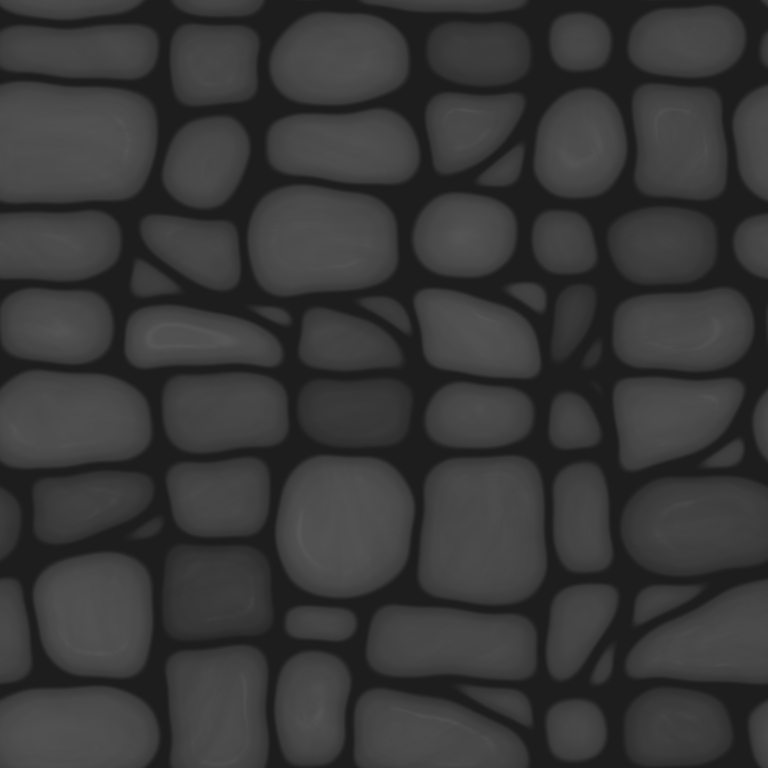
Give the GLSL for this texture, as a WebGL 1 fragment shader.

```glsl
precision highp float;
// Tileable dry-stone wall: dark grey painted stones with soft rims and black joints.
uniform vec2 u_resolution;

#define GRID vec2(6.0, 8.0)   // stones across and up, both even so the wall wraps
#define SHIFT 0.66            // how far joints wander from the grid
#define TILT 0.26             // slant of the joints
#define JOINT 0.0055          // half width of a joint
#define ROUNDING 0.06         // corner softness
#define WEDGE_CHANCE 0.30     // share of stones with a split-off corner
#define RIM_DEPTH 0.013       // falloff of the dark rim
#define GRAIN 0.013           // strength of the brush marks
#define JOINT_COLOR vec3(0.115)
#define RIM_COLOR vec3(0.198)
#define FACE_COLOR vec3(0.306)

const float TAU = 6.28318;

struct Stone {
  float dist;
  vec2 centre;
  vec2 halfSize;
  vec2 seed;
};

vec2 hash2(vec2 v) {
  v = floor(mod(v + 0.5, GRID));
  vec2 s = vec2(dot(v, vec2(127.1, 311.7)), dot(v, vec2(269.5, 183.3)));
  return fract(sin(s + 4.7) * 43758.5);
}

float smoothMax(float a, float b, float k) {
  float h = max(k - abs(a - b), 0.0) / k;
  return max(a, b) + h * h * k * 0.25;
}

// Joint through a lattice vertex: x is its offset, y its slope.
vec2 joint(vec2 vertex) {
  return (hash2(vertex) - 0.5) * vec2(SHIFT, TILT);
}

// Layered, self-warped sines, about -1 to 1.
float brush(vec2 q) {
  float sum = 0.0, amp = 0.5;
  for (int i = 0; i < 5; i++) {
    q = mat2(0.8, 0.6, -0.6, 0.8) * q * 1.75 + 0.9 * sin(q.yx * 1.3);
    sum += amp * sin(q.x) * sin(q.y + 1.0);
    amp *= 0.68;
  }
  return sum;
}

// Vertical and horizontal joints alternate over the lattice, so each cell is one block.
Stone stoneAt(vec2 p, vec2 cell) {
  float odd = mod(cell.x + cell.y, 2.0);
  vec2 lv = cell + vec2(0.0, odd), rv = cell + vec2(1.0, 1.0 - odd);
  vec2 bv = cell + vec2(1.0 - odd, 0.0), tv = cell + vec2(odd, 1.0);
  vec2 l = joint(lv), r = joint(rv), b = joint(bv), t = joint(tv);
  vec2 low = (vec2(lv.x + l.x, bv.y + b.x)) / GRID;
  vec2 high = (vec2(rv.x + r.x, tv.y + t.x)) / GRID;

  Stone s;
  s.seed = hash2(cell + vec2(2.0, 5.0));
  s.centre = (low + high) * 0.5;
  s.halfSize = (high - low) * 0.5;
  float left = low.x - p.x + l.y * (p.y - lv.y / GRID.y);
  float right = p.x - high.x - r.y * (p.y - rv.y / GRID.y);
  float bottom = low.y - p.y + 0.4 * b.y * (p.x - bv.x / GRID.x);
  float top = p.y - high.y - 0.4 * t.y * (p.x - tv.x / GRID.x);

  bool split = s.seed.x < WEDGE_CHANCE;
  float k = split ? 0.5 * ROUNDING : ROUNDING * mix(0.55, 1.35, s.seed.y);
  k = min(k, 1.2 * min(s.halfSize.x, s.halfSize.y));
  s.dist = smoothMax(smoothMax(left, right, k), smoothMax(bottom, top, k), k);

  // A diagonal cut leaves a chopped stone and a small wedge.
  if (split) {
    vec2 corner = sign(fract(s.seed * vec2(37.0, 53.0)) - 0.5);
    vec2 q = (p - s.centre) / s.halfSize * corner;
    float cut = (q.x + q.y - mix(0.75, 1.1, s.seed.y)) / length(1.0 / s.halfSize);
    s.dist = min(smoothMax(s.dist, cut, 0.045), smoothMax(s.dist, -cut, 0.016));
  }
  s.dist += JOINT;
  return s;
}

void main() {
  vec2 uv = gl_FragCoord.xy / u_resolution;
  vec2 p = uv + 0.0035 * sin(TAU * (uv.yx * vec2(5.0, 4.0) + uv * vec2(2.0, 3.0)))
              + 0.0012 * sin(TAU * (uv.yx * vec2(13.0, 11.0) + 0.3));

  // Nearest stone
  vec2 home = floor(p * GRID);
  Stone stone = stoneAt(p, home);
  for (int y = -1; y <= 1; y++) {
    for (int x = -1; x <= 1; x++) {
      Stone other = stoneAt(p, home + vec2(x, y));
      if (other.dist < stone.dist) stone = other;
    }
  }
  float inside = -stone.dist;

  // Brush marks in the stone's own frame, drawn along its longer side
  vec2 local = p - stone.centre;
  if (stone.halfSize.y > stone.halfSize.x) local = local.yx;
  float angle = (stone.seed.y - 0.5) * 0.9;
  local = mat2(cos(angle), sin(angle), -sin(angle), cos(angle)) * local;
  float marks = brush(local * vec2(14.0, 34.0) + stone.seed * 40.0);
  float patches = brush(local * 6.0 + stone.seed.yx * 30.0);

  // Rim to face, with faint strokes and a worn ridge that follow the outline
  float depth = max(inside, 0.0);
  float face = 1.0 - exp(-depth / RIM_DEPTH);
  float ridgeAt = mix(0.019, 0.029, stone.seed.x) + 0.004 * patches;
  float ridge = exp(-pow((depth - ridgeAt) / 0.0022, 2.0)) * smoothstep(-0.1, 0.7, patches + 0.4 * marks);
  float strokes = sin(depth * 520.0 + 3.0 * patches) * exp(-depth / 0.03);
  float tone = mix(0.93, 1.06, stone.seed.y) * (fract(stone.seed.x * 17.0) > 0.86 ? 0.81 : 1.0);

  vec3 color = mix(RIM_COLOR, FACE_COLOR, face) * tone;
  color += face * (GRAIN * marks + 0.010 * patches) + 0.026 * ridge + 0.004 * strokes;

  float edge = max(0.0032, 1.0 / u_resolution.y);
  color = mix(JOINT_COLOR, color, smoothstep(-edge, edge, inside));
  gl_FragColor = vec4(color, 1.0);
}
```
